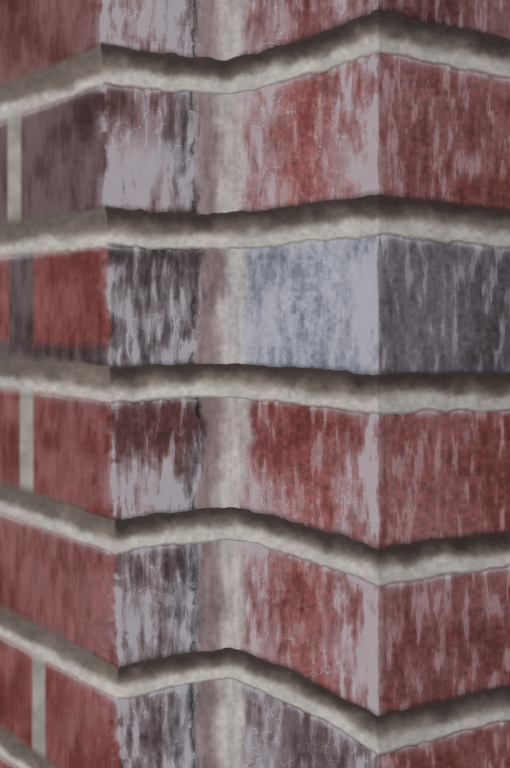
This texture is drawn by a Shadertoy shader. Its source:

```glsl
// A weathered brick pier seen at its folded corner: two arrises with a mortar-filled
// inner corner between them. The courses are straight in wall space; a piecewise
// perspective fold bends them, then noise adds streaks, bloom and chipped edges.

float hash(vec2 p) {
    vec3 h = fract(p.xyx * 0.1031);
    h += dot(h, h.yzx + 33.33);
    return fract((h.x + h.y) * h.z);
}

float noise(vec2 p) {
    vec2 i = floor(p), f = fract(p);
    f = f * f * (3.0 - 2.0 * f);
    return mix(mix(hash(i), hash(i + vec2(1, 0)), f.x),
               mix(hash(i + vec2(0, 1)), hash(i + vec2(1, 1)), f.x), f.y);
}

float fbm(vec2 p) {
    float sum = 0.0, amp = 0.5;
    for (int i = 0; i < 5; i++) {
        sum += amp * noise(p);
        p = mat2(1.6, 1.2, -1.2, 1.6) * p + 7.3;
        amp *= 0.5;
    }
    return sum / 0.97;
}

// Value along the four wall faces, given at their five vertical edges
float fold(float x, float arris, float h0, float h1, float h2, float h3, float h4) {
    float h = mix(h0, h1, clamp(x / arris, 0.0, 1.0));
    float u = clamp((x - arris) / (0.45 - arris), 0.0, 1.0);
    h += (h2 - h1) * u * (1.4 - 0.4 * u);
    u = clamp((x - 0.45) / 0.291, 0.0, 1.0);
    h += (h3 - h2) * u * (0.7 + 0.3 * u);
    return h + (h4 - h3) * clamp((x - 0.741) / 0.259, 0.0, 1.0);
}

// Per course, top to bottom: tone of the four faces (0 red, 1 dark, 2 blue-grey)
const vec4 TONES[6] = vec4[6](
    vec4(0.35, 0.25, 0.30, 0.45), vec4(0.75, 0.45, 0.05, 0.20),
    vec4(0.05, 0.95, 2.00, 1.25), vec4(0.10, 0.40, 0.05, 0.12),
    vec4(0.15, 0.75, 0.10, 0.22), vec4(0.05, 0.80, 0.85, 0.15));

// Blend one value per face across the three vertical edges
float byFace(vec4 v, vec3 side) {
    return mix(mix(mix(v.x, v.y, side.x), v.z, side.y), v.w, side.z);
}

void mainImage(out vec4 fragColor, in vec2 fragCoord) {
    vec2 uv = fragCoord / iResolution.xy;
    float x = uv.x, y = 1.0 - uv.y;
    vec2 q = vec2(x * 0.664, y);
    float cloud = fbm(q * 9.0), rough = fbm(q * 45.0 + 3.0);
    float grit = fbm(q * 170.0), streak = fbm(q * vec2(130.0, 28.0) + 11.0);

    // Faces, softer towards the out-of-focus sides
    float blur = 0.007 * smoothstep(0.3, 0.0, x) + 0.002 * smoothstep(0.75, 1.0, x);
    float soft = 1.0 / iResolution.y + blur;
    float chip = (rough - 0.5) * 0.012;
    float arris = 0.198 + 0.038 * y;
    vec3 corners = vec3(arris, 0.45, 0.741);
    vec3 side = smoothstep(-0.003, 0.003, vec3(x + chip) - corners);

    // Course coordinate: integers lie on the lower edges of the bricks
    float pitch = fold(x, arris, 0.168, 0.202, 0.191, 0.230, 0.209);
    float t = (y - fold(x, arris, 0.469, 0.479, 0.475, 0.488, 0.488)) / pitch;
    t += 0.016 * t * t + (rough - 0.5) * 0.045 + (cloud - 0.5) * 0.03;
    float row = floor(t), f = t - row, e = soft / pitch;
    float brickMask = smoothstep(0.22 - e, 0.22 + e, f) * (1.0 - smoothstep(1.0 - 2.0 * e, 1.0, f));

    // Fired clay: dark lower rim and header only on the grey course's left face
    float tone = byFace(TONES[int(clamp(row + 3.0, 0.0, 5.0))], side);
    float greyRow = 1.0 - step(0.5, abs(row + 1.0));
    float header = smoothstep(0.012, 0.024, x) * (1.0 - smoothstep(0.060, 0.070, x));
    tone += greyRow * (1.0 - side.x) * 0.85 * max(header, smoothstep(0.82, 0.90, f));
    float burnt = (1.0 - greyRow) * side.x * (1.0 - side.y);
    tone += burnt * 0.5 * smoothstep(0.32, 0.38, x + (cloud - 0.5) * 0.15);
    vec3 brick = mix(vec3(0.47, 0.235, 0.22), vec3(0.25, 0.21, 0.22), clamp(tone, 0.0, 1.0));
    brick = mix(brick, vec3(0.47, 0.49, 0.54), clamp(tone - 1.0, 0.0, 1.0));
    brick *= byFace(vec4(0.96, 0.88, 1.04, 0.90), side);
    brick *= 0.62 + 0.38 * cloud + 0.4 * streak;
    brick *= 1.0 + (grit - 0.5) * 0.55 * smoothstep(0.05, 0.3, x);

    // Pale salt bloom, strongest by the corners and in vertical streaks
    float nearRight = smoothstep(0.60, 0.735, x) * (1.0 - side.z);
    float inner = side.x * (1.0 - side.y) * (0.35 + 0.65 * smoothstep(0.3, 0.9, f));
    float bloom = 0.14 + 0.45 * nearRight + 0.42 * inner + 0.3 * smoothstep(0.09, 0.0, abs(x - 0.5));
    float patches = smoothstep(0.36, 0.68, 0.45 * cloud + 0.35 * streak + 0.2 * rough + 0.03);
    bloom *= 0.25 + 1.5 * patches;
    bloom += 0.22 * smoothstep(0.55, 0.72, streak) * side.x;
    bloom += 0.30 * smoothstep(0.05, 0.0, abs(1.0 - 2.0 * rough)) * side.x * (1.0 - side.z) * patches;
    vec2 wear = exp(-abs(vec2(x + chip) - corners.xz) * vec2(120.0, 110.0));
    bloom += (wear.x + 0.7 * wear.y) * smoothstep(0.3, 0.6, rough) * 0.65;
    bloom += 0.5 * exp(-abs(f - 0.235) * 55.0) * smoothstep(0.25, 0.6, rough);
    brick = mix(brick, vec3(0.67, 0.66, 0.69), clamp(bloom, 0.0, 0.85));
    brick *= 1.0 - 0.3 * smoothstep(0.955, 1.0, f);

    // Mortar smeared down the inner corner, with a ragged crevice
    float sx = x + (cloud - 0.5) * 0.035 + (rough - 0.5) * 0.025;
    float strip = smoothstep(0.383, 0.402, sx) * (1.0 - smoothstep(0.474, 0.492, sx));
    vec3 smear = mix(vec3(0.50, 0.42, 0.42), vec3(0.67, 0.65, 0.64), smoothstep(0.415, 0.450, sx));
    smear *= 0.80 + 0.25 * streak + 0.18 * grit;
    brick = mix(brick, smear, strip * (0.75 + 0.25 * rough));
    brick *= 1.0 - 0.5 * exp(-abs(sx - 0.384) * 260.0) * smoothstep(0.45, 0.6, rough);

    // Raked bed joint: shadow below the brick, then a pale ledge
    float g = f < 0.6 ? f / 0.22 : 0.0;
    vec3 mortar = mix(vec3(0.47, 0.43, 0.40), vec3(0.68, 0.66, 0.64), smoothstep(0.40, 0.75, g + (cloud - 0.5) * 0.3));
    float shadow = (1.0 - smoothstep(0.05, 0.62, g + (rough - 0.5) * 0.2)) * mix(0.25, 0.85, side.x);
    mortar = mix(mortar, vec3(0.20, 0.17, 0.16), shadow);
    mortar *= (0.82 + 0.2 * rough + 0.2 * grit) * mix(1.0, 0.88, side.z);
    mortar *= 1.0 - 0.25 * side.x * smoothstep(0.9, 1.0, g);

    // Upright joints of every other course on the left face
    float evenRow = 1.0 - step(0.5, mod(row, 2.0));
    float upright = evenRow * (1.0 - smoothstep(0.009, 0.018, abs(x - 0.052 - 0.012 * row)));
    brick = mix(brick, vec3(0.60, 0.58, 0.55) * (0.8 + 0.35 * rough), upright);

    fragColor = vec4(clamp(mix(mortar, brick, brickMask), 0.0, 1.0), 1.0);
}
```
